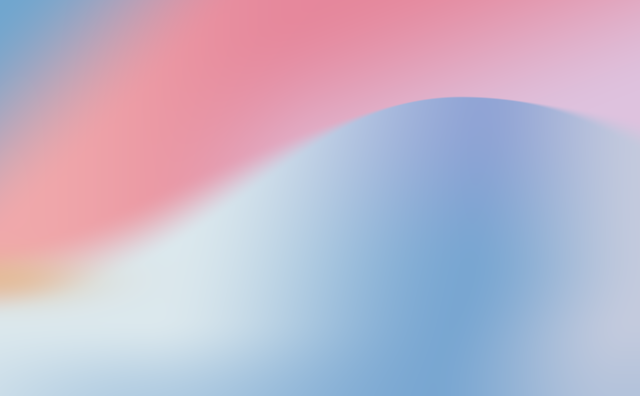
This background is drawn by a Shadertoy shader. Its source:

```glsl
// Soft gradient backdrop: a pale-to-blue hill rising under a rose and coral sky.

// Height of the hill's crest, steeper on its left flank.
float crestHeight(float x) {
    float d = (x - 0.72) / (x < 0.72 ? 0.495 : 0.63);
    return 0.22 + 0.535 * exp(-d * d);
}

// Sky: blue corner, coral diagonal band, then lilac to the right.
vec3 skyColor(vec2 p) {
    float depth = 1.0 - p.y;
    vec3 blue = vec3(0.44, 0.65, 0.81);
    vec3 salmon = vec3(0.94, 0.66, 0.67);
    vec3 rose = vec3(0.90, 0.53, 0.61);
    vec3 lilac = vec3(0.87, 0.76, 0.87);

    vec3 coral = mix(salmon, rose, smoothstep(0.0, 0.5, p.x));
    vec3 color = mix(blue, coral, smoothstep(0.0, 0.38, p.x + 0.615 * depth));
    float lilacAmount = smoothstep(0.5, 1.4, p.x + 1.6 * depth);
    return mix(color, lilac, lilacAmount * smoothstep(0.2, 0.5, p.x));
}

// Hill: pale left side, blue central fold, misty right side.
vec3 hillColor(vec2 p) {
    vec3 pale = vec3(0.86, 0.91, 0.93);
    vec3 mist = vec3(0.78, 0.80, 0.87);
    vec3 azure = vec3(0.47, 0.65, 0.82);
    vec3 periwinkle = vec3(0.55, 0.63, 0.83);

    vec3 fold = mix(azure, periwinkle, smoothstep(0.3, 0.72, p.y));
    float foldAmount = smoothstep(0.24, 0.74, p.x - 0.14 * (p.y - 0.25));
    vec3 color = mix(pale, fold, foldAmount);

    // Blue shade along the foot of the hill
    float foot = 1.0 - smoothstep(-0.02, 0.2, p.y);
    color = mix(color, azure, 0.42 * foot * smoothstep(-0.2, 0.25, p.x));

    // Mist spreads further in near the foot
    float spread = 0.06 * (1.0 - smoothstep(0.0, 0.35, p.y));
    float mistAmount = smoothstep(0.72, 1.02, p.x + spread);
    return mix(color, mist, mistAmount * (0.95 - 0.2 * foot));
}

void mainImage(out vec4 fragColor, in vec2 fragCoord) {
    vec2 p = fragCoord / iResolution.xy;

    // The crest is crisp at its top and blurs along both flanks
    float blur = 0.003 + 0.085 * smoothstep(0.08, 0.5, abs(p.x - 0.72));
    float sky = smoothstep(-blur, blur, p.y - crestHeight(p.x));
    vec3 color = mix(hillColor(p), skyColor(p), sky);

    // Amber glow where the crest meets the left side
    vec2 g = (p - vec2(0.0, 0.295)) / vec2(0.13, 0.06);
    color = mix(color, vec3(0.89, 0.73, 0.56), 0.75 * exp(-dot(g, g)));

    fragColor = vec4(color, 1.0);
}
```
